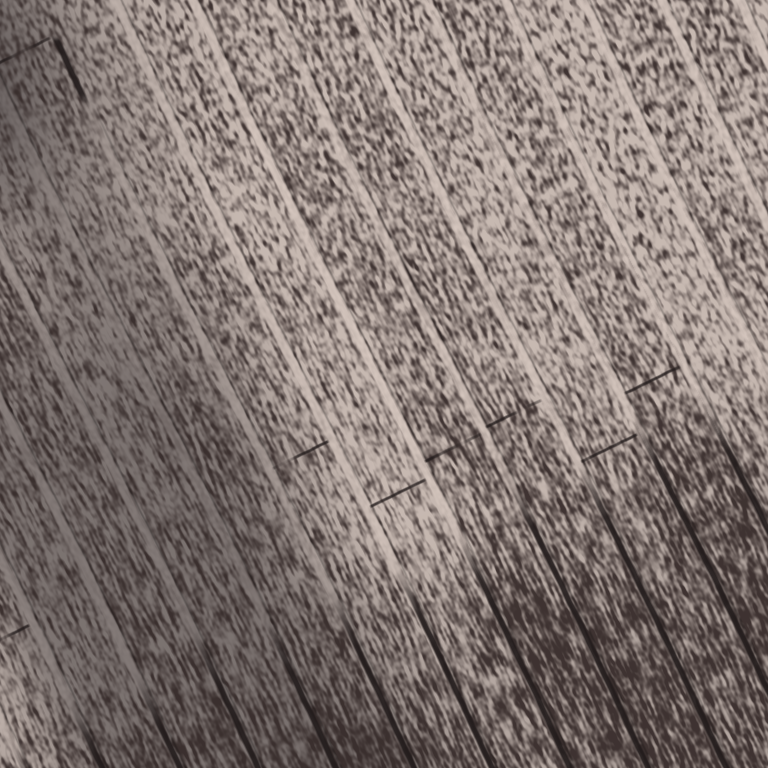
A three.js fragment shader for this texture:

```glsl
varying vec2 vUv;

vec2 hash2(vec2 p) {
  p = vec2(dot(p, vec2(127.1, 311.7)), dot(p, vec2(269.5, 183.3)));
  return fract(sin(p) * 43758.5453) * 2.0 - 1.0;
}

float gradientNoise(vec2 p) {
  vec2 i = floor(p), f = fract(p);
  vec2 u = f * f * f * (f * (f * 6.0 - 15.0) + 10.0);
  float a = dot(hash2(i), f);
  float b = dot(hash2(i + vec2(1.0, 0.0)), f - vec2(1.0, 0.0));
  float c = dot(hash2(i + vec2(0.0, 1.0)), f - vec2(0.0, 1.0));
  float d = dot(hash2(i + 1.0), f - 1.0);
  return mix(mix(a, b, u.x), mix(c, d, u.x), u.y);
}

// Soft-edged stroke of a given half width
float stroke(float dist, float halfWidth, float soft) {
  return 1.0 - smoothstep(halfWidth - soft, halfWidth + soft, abs(dist));
}

// Position of the cross seam along each board
float seamPosition(float board) {
  if (board < -5.5) return 0.15;
  if (board < -1.5) return 0.825;
  return 0.13 - 0.02 * board + 0.045 * sin(2.3 * board - 2.19);
}

void main() {
  vec2 uv = vUv;
  float down = 1.0 - uv.y;

  // Slanted board coordinates, with a slight bend
  float bend = 0.004 * sin(6.2832 * down);
  float across = dot(uv, vec2(0.898, 0.44)) + bend;
  float along = dot(uv, vec2(-0.44, 0.898));
  float q = (uv.x - 0.49 * down + bend - 0.1497) / 0.1016;
  float board = floor(q);
  float line = floor(q + 0.5);

  // Broad light and shade
  float blotch = gradientNoise(uv * vec2(5.0, 6.0) + 3.0);
  float shade = mix(0.62, 1.0, smoothstep(-2.4, 0.5, q + 0.4 * blotch));
  shade -= 0.1 * (1.0 - smoothstep(0.05, 0.4, length(uv - vec2(0.0, 0.95))));
  shade += 0.16 * exp(-60.0 * dot(uv - vec2(0.0, 0.65), uv - vec2(0.0, 0.65)));
  shade += 0.28 * (1.0 - smoothstep(-6.0, -4.7, q));
  float lowerEdge = 1.0 - 0.46 * uv.x;
  float lower = smoothstep(-0.12, 0.22, down - lowerEdge);
  shade -= 0.1 * lower * smoothstep(0.3, 0.6, uv.x);

  // Wood grain: short flecks that lengthen toward the lower left
  float flecks = gradientNoise(vec2(across * 150.0, along * 66.0));
  float streaks = gradientNoise(vec2(across * 185.0, along * 30.0) + 41.0);
  float fine = gradientNoise(vec2(across * 210.0, along * 120.0) + 87.0);
  float bands = gradientNoise(vec2(across * 55.0, along * 5.0) + 19.0);
  float stretch = smoothstep(0.1, 1.1, down + 0.35 * (1.0 - uv.x));
  float grain = mix(flecks, streaks, 0.2 + 0.6 * stretch) + 0.35 * fine;
  grain += 0.2 * bands + 0.16 * blotch + 0.06 * hash2(vec2(board, 5.0)).x;
  grain += 0.07 + 0.05 * uv.x * uv.y - 0.2 * lower;

  vec3 paleWood = vec3(0.78, 0.725, 0.695) * shade;
  paleWood.b += 0.025 * (1.0 - shade);
  vec3 darkWood = vec3(0.215, 0.175, 0.17) * mix(0.9, 1.15, shade);
  vec3 color = mix(darkWood, paleWood, smoothstep(-0.38, 0.34, grain));

  // Pale ridges between boards, turning into dark gaps lower down
  float wobble = 0.0014 * gradientNoise(vec2(along * 34.0, line * 7.3));
  float dist = (q - line) * 0.0912 + wobble;
  float turn = smoothstep(-0.06, 0.05, down - lowerEdge + 0.03 * hash2(vec2(line, 2.0)).x);
  float wear = 0.82 + 0.14 * hash2(vec2(line, 9.0)).y;
  wear += 0.35 * gradientNoise(vec2(along * 16.0, line * 3.7));
  float topSeam = step(abs(line + 1.0), 0.1);
  float ridgeStart = mix(1.0, smoothstep(0.12, 0.2, down), topSeam);
  float ridge = stroke(dist + 0.002 * turn, 0.0054 - 0.003 * turn, 0.0022);
  float edgeShadow = stroke(dist - 0.0075, 0.0014, 0.0014);
  color *= 1.0 - 0.22 * edgeShadow * ridgeStart;
  vec3 ridgeColor = paleWood * (1.04 + 0.08 * fine);
  color = mix(color, ridgeColor, ridge * clamp(wear, 0.4, 1.0) * ridgeStart * (1.0 - 0.6 * turn));

  float shortGap = topSeam * smoothstep(0.045, 0.055, down) * (1.0 - smoothstep(0.12, 0.14, down));
  float gap = stroke(dist - 0.001, 0.0038, 0.0018) * max(turn, shortGap);
  vec3 gapColor = vec3(0.13, 0.105, 0.105);
  color = mix(color, gapColor, 0.9 * gap);

  // Thin broken seams across the boards
  float seamDist = along - seamPosition(board) + 0.001 * gradientNoise(vec2(across * 60.0, board));
  float seam = stroke(seamDist, 0.0018, 0.0014) * step(board, 4.5);
  float broken = smoothstep(-0.5, 0.15, gradientNoise(vec2(across * 45.0, board + 0.4)));
  color = mix(color, gapColor, 0.8 * seam * broken * (1.0 - ridge));

  gl_FragColor = vec4(clamp(color, 0.0, 1.0), 1.0);
}
```
